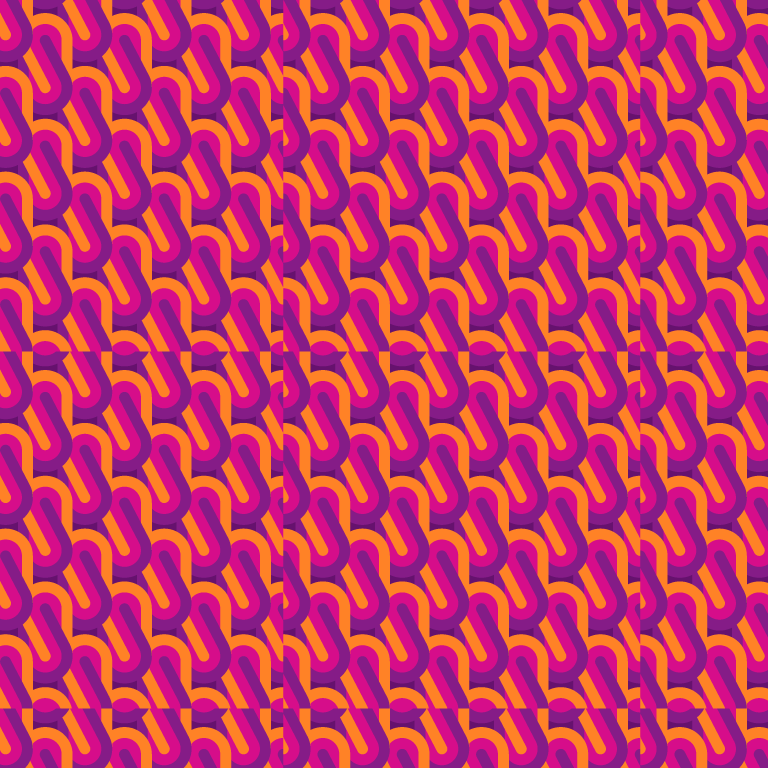
This pattern is drawn by a Shadertoy shader. Its source:

```glsl
// Interlocking S-shaped ribbons of three stripes, stacked in staggered columns.
// Each S is two ring arcs joined by their common tangent; left columns overlap right.
// A square block of nine columns repeats, cutting the ribbons at its seams.

const float EMPTY = 9.0;
const float HALF_SPAN = 2.166;   // arc centres lie this far above and below the middle

// Stripe position across one S, in stripe widths: -1 orange, 0 magenta, 1 purple.
float ribbon(vec2 q) {
    float sinA = 1.0 / HALF_SPAN;
    float cosA = sqrt(1.0 - sinA * sinA);
    vec2 along = vec2(sinA, -cosA);
    vec2 across = vec2(cosA, sinA);

    // A half turn swaps the outer colours, so only the upper half is solved
    float flip = dot(q, along) > 0.0 ? -1.0 : 1.0;
    q *= flip;
    float u = dot(q, across);
    float v = dot(q, along);
    vec2 fromArc = q - vec2(0.0, HALF_SPAN);
    float leg = (q.x < 0.0 && q.x > -2.5 && fromArc.y < 0.0) ? -q.x - 1.0 : EMPTY;

    float stripe;
    if (v < -HALF_SPAN * cosA) {                 // rings of the arch
        float r = length(fromArc);
        stripe = r < 2.5 ? 1.0 - r : leg;
    } else if (abs(u) < 1.5) {                   // slanted middle band
        stripe = u;
    } else if (u > 0.0) {                        // arch running down its right leg
        float r = length(vec2(q.x, max(fromArc.y, 0.0)));
        stripe = r < 2.5 ? 1.0 - r : EMPTY;
    } else {
        stripe = leg;
    }
    return stripe == EMPTY ? EMPTY : stripe * flip;
}

vec3 stripeColour(float stripe) {
    if (stripe < -0.5) return vec3(1.0, 0.51, 0.15);
    if (stripe < 0.5) return vec3(0.84, 0.05, 0.54);
    return vec3(0.52, 0.11, 0.53);
}

vec3 pattern(vec2 uv) {
    // One unit is a stripe width; local y runs down from the block's top seam
    vec2 p = uv * 70.26;
    p = mod(vec2(p.x - 25.91, 38.1 - p.y), 32.66);

    float pitch = 32.66 / 9.0;
    float period = 9.67;
    float first = floor(p.x / pitch);
    for (int i = 0; i < 2; i++) {                // left column lies on top
        float column = first + float(i);
        float middle = 6.36 + 0.5 * period * (mod(column, 2.0) - 1.0);
        float y = mod(p.y - middle + 0.5 * period, period) - 0.5 * period;
        float stripe = ribbon(vec2(p.x - column * pitch, -y));
        if (stripe != EMPTY) return stripeColour(stripe);
    }
    return vec3(0.40, 0.07, 0.43);               // dark gaps
}

void mainImage(out vec4 fragColor, in vec2 fragCoord) {
    // Average a 4 by 4 grid of samples to smooth the edges
    vec3 sum = vec3(0.0);
    for (int i = 0; i < 16; i++) {
        vec2 offset = (vec2(i % 4, i / 4) + 0.5) / 4.0 - 0.5;
        sum += pattern((fragCoord + offset) / iResolution.y);
    }
    fragColor = vec4(sum / 16.0, 1.0);
}
```
